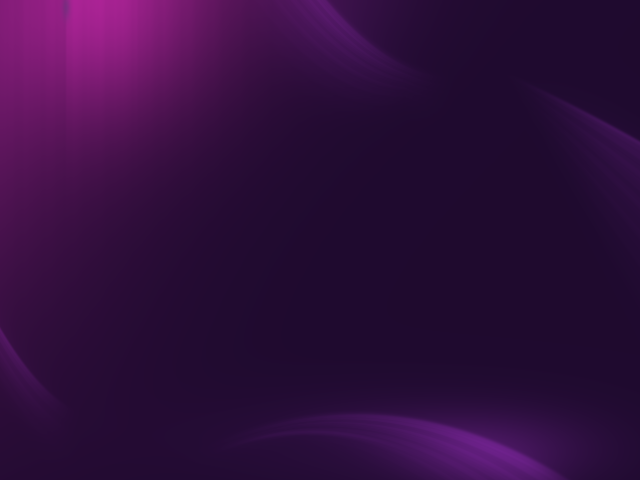
A Shadertoy shader for this background:

```glsl
const vec3 NIGHT = vec3(0.120, 0.040, 0.182);
const vec3 MAGENTA = vec3(0.56, 0.10, 0.41);
const vec3 VIOLET = vec3(0.34, 0.10, 0.40);
const vec2 CORE_POS = vec2(0.22, 1.0);
const vec2 CORE_SIZE = vec2(0.24, 0.24);
const float CORE_GAIN = 0.53;
const float DIAGONAL_REACH = 0.54;
const float DIAGONAL_GAIN = 0.50;
const vec2 HAZE_POS = vec2(0.0, 0.40);
const vec2 HAZE_SIZE = vec2(0.36, 0.50);
const float HAZE_GAIN = 0.06;
const float SEAM_X = 0.138;
const float SEAM_DIM = 0.22;
const float STREAK_DEPTH = 0.025;
const float STRAND_DEPTH = 0.20;
const float RIM_WIDTH = 0.005;

float blob(vec2 p, vec2 center, vec2 size) {
    vec2 d = (p - center) / size;
    return exp(-dot(d, d));
}

// Sum of sines in [-1, 1], used for streaks and strands
float layeredSines(float x) {
    float sum = 0.0, amp = 0.5, freq = 1.0;
    for (int i = 0; i < 4; i++) {
        sum += amp * sin(x * freq + float(i) * 1.7);
        freq *= 1.83;
        amp *= 0.55;
    }
    return sum;
}

// Parabola through a start point, with slope and bend
float arc(float x, vec2 start, float slope, float bend) {
    float d = x - start.x;
    return start.y + d * (slope + bend * d);
}

// Silky sheet hanging below an edge: faint rim, fading stranded body
float sheet(float depth, float width, float rim, float softness, float strands) {
    float t = depth / width;
    float inside = smoothstep(-softness, softness, depth);
    float body = exp(-1.7 * max(t, 0.0)) * (1.0 - smoothstep(0.5, 1.5, t));
    float weave = 1.0 + STRAND_DEPTH * layeredSines(t * strands);
    float line = exp(-pow(depth / max(RIM_WIDTH, 1.0 / iResolution.y), 2.0));
    float halo = 0.20 * exp(-abs(depth) / 0.03);
    return inside * body * weave + rim * line + halo * (1.0 - inside);
}

// Corner light spreading diagonally, with a vertical seam and fine streaks
float cornerGlow(vec2 p) {
    float seam = smoothstep(SEAM_X - 0.003, SEAM_X + 0.003, p.x);
    float core = CORE_GAIN * blob(p, CORE_POS, CORE_SIZE);
    float diagonal = (p.x + 1.0 - p.y) / DIAGONAL_REACH;
    float wide = DIAGONAL_GAIN * exp(-diagonal * diagonal);
    float panel = 1.0 - 0.08 * smoothstep(0.283, 0.289, p.x);
    float streaks = 1.0 + STREAK_DEPTH * layeredSines(p.x * 130.0);
    float light = core * mix(1.0 - SEAM_DIM, 1.0, seam) * panel + wide;
    return light * streaks + HAZE_GAIN * blob(p, HAZE_POS, HAZE_SIZE);
}

float bottomSheet(vec2 p) {
    float top = arc(p.x, vec2(0.74, 0.135), 0.0, -0.70);
    float low = arc(p.x, vec2(0.65, 0.100), 0.0, -1.0);
    float width = max(top - low, 0.025);
    float fade = smoothstep(0.38, 1.02, p.x) * (1.0 - smoothstep(1.08, 1.26, p.x));
    float silk = sheet(top - p.y, width * 1.7, 0.22, 0.012, 30.0);
    float inner = exp(-pow((p.y - low) / RIM_WIDTH, 2.0));
    float innerFade = smoothstep(0.42, 0.62, p.x) * (1.0 - smoothstep(0.70, 0.92, p.x));
    float bloom = 0.34 * blob(p, vec2(1.03, 0.06), vec2(0.20, 0.08));
    float mist = 0.12 * blob(p, vec2(0.80, 0.08), vec2(0.40, 0.10));
    return fade * silk * 0.50 + inner * innerFade * 0.12 + bloom + mist;
}

float leftSheet(vec2 p) {
    float edge = arc(p.x, vec2(0.0, 0.314), -1.7, 3.8);
    float fade = 1.0 - smoothstep(0.0, 0.17, p.x);
    return fade * sheet(edge - p.y, 0.11, 0.35, 0.010, 16.0) * 0.36;
}

float rightSheet(vec2 p) {
    float edge = arc(p.x, vec2(1.076, 0.835), -0.47, -0.18);
    float width = 0.05 + 0.95 * max(p.x - 1.076, 0.0);
    float fade = smoothstep(1.04, 1.30, p.x);
    return fade * sheet(edge - p.y, width, 0.65, 0.008, 32.0) * 0.31;
}

float topSheet(vec2 p) {
    float edge = arc(p.x, vec2(0.677, 1.0), -1.2, 2.2);
    float width = max(0.29 - 0.65 * (p.x - 0.52), 0.08);
    float fade = smoothstep(0.42, 0.68, p.x) * (1.0 - smoothstep(0.70, 0.95, p.x));
    float bloom = 0.16 * blob(p, vec2(0.70, 1.0), vec2(0.16, 0.14));
    return fade * sheet(edge - p.y, width, 0.16, 0.018, 36.0) * 0.40 + bloom;
}

void mainImage(out vec4 fragColor, in vec2 fragCoord) {
    vec2 p = fragCoord / iResolution.xy * vec2(4.0 / 3.0, 1.0);

    vec3 color = NIGHT + MAGENTA * cornerGlow(p);
    color += VIOLET * (bottomSheet(p) + leftSheet(p) + rightSheet(p) + topSheet(p));

    // Small cool notch where the seam meets the top
    float notch = blob(p, vec2(SEAM_X, 0.985), vec2(0.008, 0.025));
    color = mix(color, vec3(0.40, 0.20, 0.48), 0.6 * notch);

    fragColor = vec4(clamp(color, 0.0, 1.0), 1.0);
}
```
